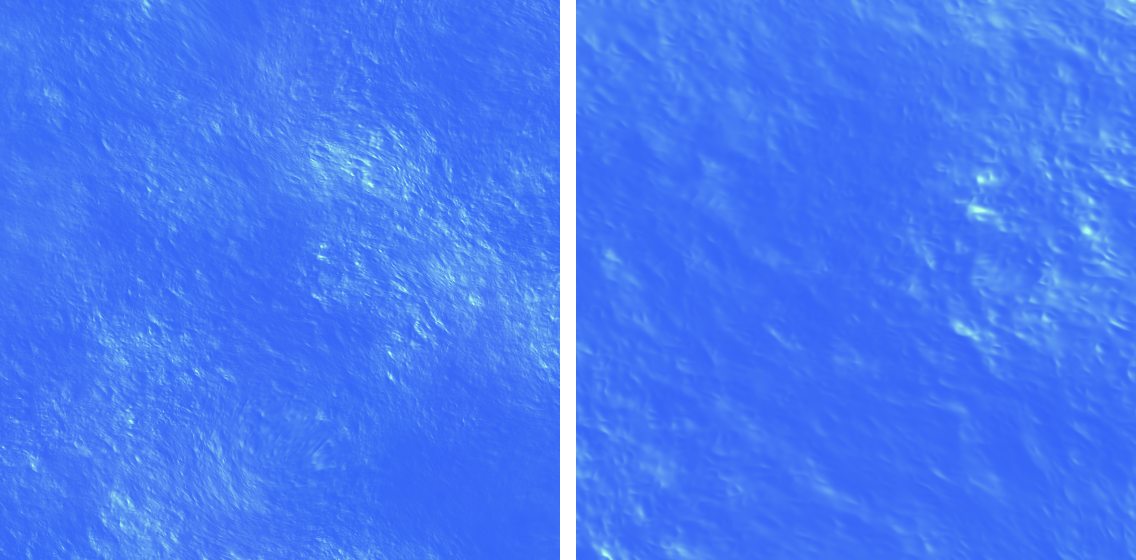
Left: the whole. Right: its middle third, enlarged.
Reproduce this texture procedurally as a Shadertoy shader.

```glsl
const vec3 DEEP_BLUE = vec3(0.205, 0.392, 0.966);
const vec3 PALE_BLUE = vec3(0.394, 0.640, 0.946);
const vec2 GRAIN_DIR = vec2(0.86, -0.51);

vec3 hash3(vec2 cell) {
    vec3 h = fract(cell.xyx * vec3(0.1031, 0.1030, 0.0973));
    h += dot(h, h.yxz + 33.33);
    return fract((h.xxy + h.yzz) * h.zyx);
}

// Cellular noise: each cell scatters one soft signed spot; variance near one
float spotNoise(vec2 p) {
    vec2 cell = floor(p);
    float sum = 0.0;
    for (int y = -1; y <= 1; y++) {
        for (int x = -1; x <= 1; x++) {
            vec2 id = cell + vec2(x, y);
            vec3 h = hash3(id);
            vec2 d = p - id - h.xy;
            float w = max(1.0 - dot(d, d), 0.0);
            sum += (2.0 * h.z - 1.0) * w * w * w;
        }
    }
    return 2.6 * sum;
}

vec2 warp(vec2 p, float freq, float amount) {
    vec2 q = p * freq;
    return p + amount * vec2(spotNoise(q + 31.7), spotNoise(q + 74.2));
}

// Broad drifting patches with ragged edges
float clouds(vec2 p, float freq, float gain) {
    float sum = 0.0, amp = 0.54;
    for (int i = 0; i < 5; i++) {
        sum += amp * spotNoise(p * freq + 17.3 * float(i));
        freq *= 2.03;
        amp *= gain;
    }
    return sum;
}

// Height field of small folds with rounded creases
float folds(vec2 p, float freq, float rounding) {
    float sum = 0.0;
    for (int i = 0; i < 4; i++) {
        float n = spotNoise(p * freq + 23.9 * float(i));
        sum += sqrt(n * n + rounding) / freq;
        freq *= 1.8;
    }
    return sum;
}

// Slope of the folds towards the light
float relief(vec2 p, vec2 lightDir, float reach) {
    vec2 stepToLight = lightDir * reach;
    return (folds(p + stepToLight, 32.0, 0.15) - folds(p, 32.0, 0.15)) / reach;
}

void mainImage(out vec4 fragColor, in vec2 fragCoord) {
    vec2 uv = fragCoord / iResolution.y + 2.0;

    // Stretch faintly along the slanting grain and bend it a little
    vec2 across = vec2(-GRAIN_DIR.y, GRAIN_DIR.x);
    vec2 p = vec2(0.88 * dot(uv, GRAIN_DIR), 1.1 * dot(uv, across));
    p = warp(p, 5.0, 0.012);
    p = warp(p, 22.0, 0.0015);

    // Rough and calm areas of short wrinkles over the patches
    float patches = clouds(p, 3.6, 0.7);
    float roughness = 0.195 + 0.05 * clamp(spotNoise(p * 6.0 + 51.0), -1.5, 1.5);
    float tone = patches + roughness * relief(p, vec2(0.45, 0.89), 0.002);

    // Exponential response with a soft shoulder on the glints
    float brightness = 0.235 * exp(0.68 * tone);
    brightness /= 1.0 + 0.16 * brightness;
    vec3 color = mix(DEEP_BLUE, PALE_BLUE, brightness);
    color.r += 0.006 * spotNoise(uv * 4.0 + 9.0);
    fragColor = vec4(color, 1.0);
}
```
